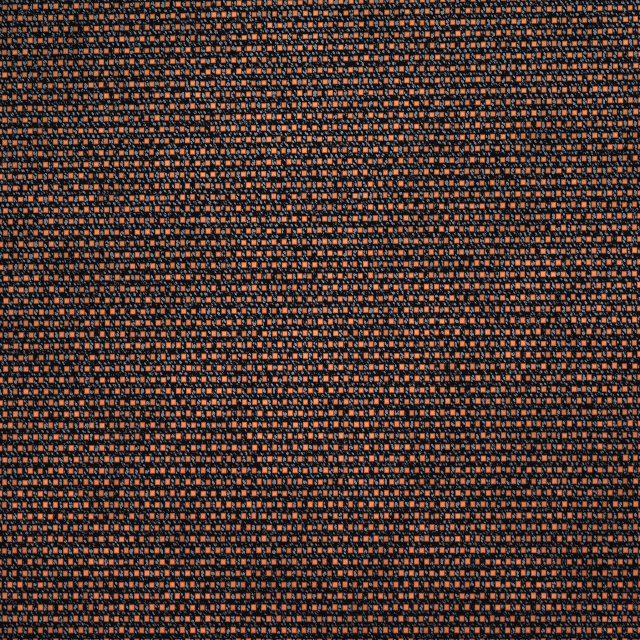
A three.js fragment shader for this texture:

```glsl
varying vec2 vUv;

const vec2 REPEATS = vec2(63.0, 56.0);
const vec3 BLACK = vec3(0.06, 0.055, 0.065);
const vec3 SLATE = vec3(0.21, 0.21, 0.24);
const vec3 SILVER = vec3(0.46, 0.47, 0.50);
const vec3 ORANGE = vec3(0.87, 0.50, 0.32);

vec2 hash2(vec2 p) {
  vec2 k = vec2(dot(p, vec2(127.1, 311.7)), dot(p, vec2(269.5, 183.3)));
  return fract(sin(k) * 43758.5);
}

// Distance to the nearest scattered point
float cellular(vec2 p) {
  vec2 cell = floor(p);
  float nearest = 2.0;
  for (int y = -1; y <= 1; y++) {
    for (int x = -1; x <= 1; x++) {
      vec2 corner = cell + vec2(float(x), float(y));
      nearest = min(nearest, distance(p, corner + hash2(corner)));
    }
  }
  return nearest;
}

float roundedBox(vec2 p, vec2 halfSize, float radius) {
  vec2 q = abs(p) - halfSize + radius;
  return length(max(q, 0.0)) + min(max(q.x, q.y), 0.0) - radius;
}

// Height of a rounded strand, 1 at its crown and 0 at its rim
float strand(vec2 p, vec2 radii) {
  vec2 q = p / radii;
  return sqrt(max(1.0 - dot(q, q), 0.0));
}

// Rows rise to the right, more steeply toward the top
vec2 drape(vec2 uv) {
  float tilt = 0.018 * (uv.x - 0.5) * uv.y * sqrt(uv.y);
  float sway = 0.001 * sin(uv.y * 9.0 + uv.x * 3.0);
  return uv + vec2(sway, -tilt);
}

// Uneven light: darker corners and soft layered patches
float broadTone(vec2 uv) {
  vec2 fromCenter = uv - vec2(0.55, 0.55);
  float patches = sin(uv.x * 7.0 + 2.0 * sin(uv.y * 5.0)) * sin(uv.y * 8.0 + uv.x * 3.0);
  float mottling = sin(uv.x * 31.0 + uv.y * 12.0) * sin(uv.y * 27.0 - uv.x * 9.0);
  return 1.08 - 0.4 * dot(fromCenter, fromCenter) + 0.06 * patches + 0.04 * mottling;
}

// Dark yarn: upright ribs beside the windows, dimmer pairs between rows
float darkYarn(vec2 p) {
  float gapY = fract(p.y) - 0.5;
  float pairX = 0.5 * (fract(2.0 * (p.x + 0.3 * gapY)) - 0.5);
  float rib = strand(vec2(abs(p.x) - 0.5, p.y + 0.03), vec2(0.25, 0.36));
  float pair = strand(vec2(pairX, gapY), vec2(0.25, 0.23));
  return max(rib, 0.72 * pair);
}

// Glinting filaments that lean across the yarn
float filaments(vec2 weave) {
  vec2 leaning = vec2(weave.x + 0.5 * weave.y, weave.y);
  float glint = smoothstep(0.68, 0.1, cellular(leaning * vec2(3.2, 2.6)));
  float twist = 0.5 + 0.5 * sin(leaning.x * 12.6 + 2.0 * sin(weave.y * 3.1));
  return 0.8 * glint + 0.2 * twist;
}

vec3 yarnColor(float light) {
  vec3 color = mix(BLACK, SLATE, smoothstep(0.22, 0.42, light));
  return mix(color, SILVER, smoothstep(0.46, 0.75, light));
}

void main() {
  // Brick-offset weave cells
  vec2 weave = drape(vUv) * REPEATS - vec2(0.0, 0.35);
  float row = floor(weave.y);
  vec2 grid = vec2(weave.x + 0.5 + 0.5 * mod(row, 2.0), weave.y);
  vec2 cell = floor(grid);
  vec2 p = grid - cell - 0.5;
  vec2 jitter = hash2(cell) - 0.5;

  // Dark strands, with more sheen toward the top
  float fiber = filaments(weave);
  float sheen = mix(0.92, 1.16, vUv.y);
  vec3 color = yarnColor(darkYarn(p) * (0.14 + 1.05 * fiber) * sheen);

  // Orange windows that fade through brown at their rims
  vec2 halfSize = vec2(0.28, mix(0.295, 0.265, vUv.y)) + 0.04 * jitter;
  float edge = roundedBox(p - 0.06 * jitter, halfSize, 0.1);
  float fade = smoothstep(0.06, -0.17, edge);
  vec3 thread = ORANGE * (0.96 + 0.2 * jitter.x + 0.1 * fiber);
  thread.g *= mix(0.95, 1.03, vUv.y);
  color = mix(color, mix(BLACK, thread, fade), smoothstep(0.05, -0.03, edge));

  gl_FragColor = vec4(color * broadTone(vUv), 1.0);
}
```
